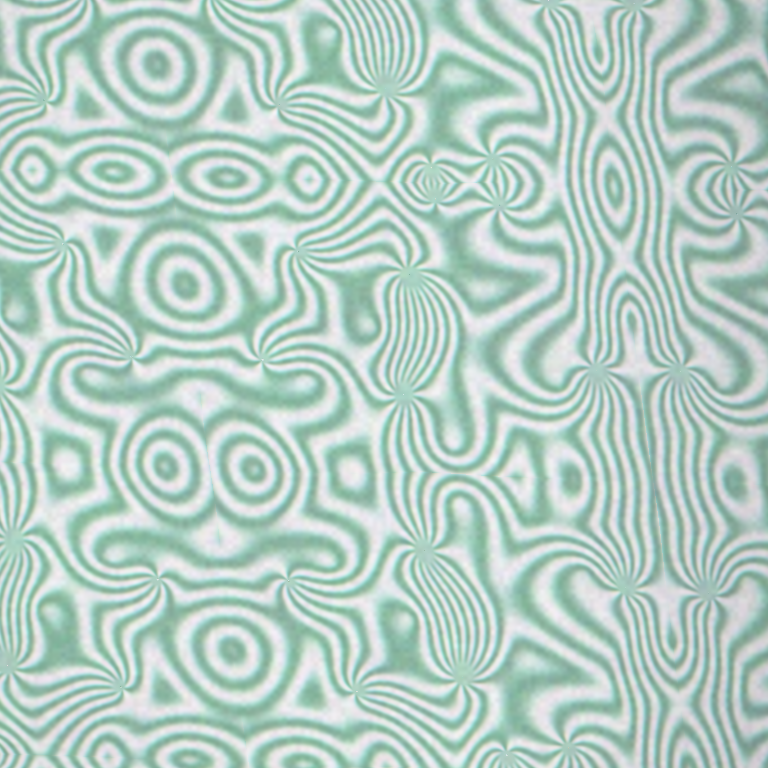
This pattern is drawn by a three.js fragment shader. Its source:

```glsl
// Mirrored moire of green ring stripes that curl into small poles, on pale lavender.
varying vec2 vUv;

float hash(vec2 p) {
  vec3 h = fract(vec3(p.xyx) * 0.1031);
  h += dot(h, h.yzx + 33.33);
  return fract((h.x + h.y) * h.z);
}

float valueNoise(vec2 p) {
  vec2 cell = floor(p), f = fract(p);
  f = f * f * (3.0 - 2.0 * f);
  return mix(mix(hash(cell), hash(cell + vec2(1.0, 0.0)), f.x),
             mix(hash(cell + vec2(0.0, 1.0)), hash(cell + 1.0), f.x), f.y);
}

void main() {
  // Slight waviness of the printed surface
  vec2 p = vUv + 0.006 * (vec2(valueNoise(vUv * 9.0), valueNoise(vUv * 9.0 + 41.0)) - 0.5);

  // Skewed axes, folded into one mirrored cell
  vec2 q = vec2(p.x - 0.224, 0.772 - p.y);
  q.x -= 0.13 * q.y;
  q.y -= 0.028 * q.x;
  vec2 cellSize = vec2(0.575, 0.382);
  vec2 folded = mod(q, 2.0 * cellSize) - cellSize;
  vec2 mirror = vec2(folded.x < 0.0 ? 1.0 : -1.0, folded.y < 0.0 ? -1.0 : 1.0);
  q = cellSize - abs(folded);

  // Ring centres: position and squeeze along each axis
  vec4 rings[12];
  rings[0] = vec4(0.0, 0.147, 1.05, 0.85);
  rings[1] = vec4(0.238, 0.193, 1.0, 1.0);
  rings[2] = vec4(0.143, 0.260, 0.8, 1.1);
  rings[3] = vec4(0.470, 0.260, 0.9, 1.0);
  rings[4] = vec4(0.388, 0.0, 0.95, 0.95);
  rings[5] = vec4(0.575, 0.0, 1.5, 0.7);
  rings[6] = vec4(0.575, 0.170, 1.4, 0.9);
  rings[7] = vec4(0.475, 0.382, 1.1, 0.9);
  rings[8] = vec4(0.075, 0.0, 0.7, 1.3);
  rings[9] = vec4(0.180, 0.0, 1.2, 0.6);
  rings[10] = vec4(0.320, 0.345, 1.0, 1.0);
  rings[11] = vec4(0.060, 0.382, 1.1, 1.0);

  // Poles: position and whole number of stripes leaving each one
  vec3 poles[7];
  poles[0] = vec3(0.154, 0.095, 8.0);
  poles[1] = vec3(0.085, 0.237, -7.0);
  poles[2] = vec3(0.294, 0.120, -13.0);
  poles[3] = vec3(0.266, 0.280, 13.0);
  poles[4] = vec3(0.340, 0.020, -9.0);
  poles[5] = vec3(0.420, 0.030, 9.0);
  poles[6] = vec3(0.520, 0.240, -12.0);

  // Rings join by a soft minimum of their distances
  float total = 0.0;
  vec2 slope = vec2(0.0);
  for (int i = 0; i < 12; i++) {
    vec2 d = (q - rings[i].xy) * rings[i].zw;
    float dist = sqrt(dot(d, d) + 0.00004);
    float weight = exp(-dist / 0.011);
    total += weight;
    slope += weight * d * rings[i].zw / dist;
  }
  float stripes = 6.2832 / 0.027;
  float phase = -0.011 * log(total) * stripes;
  slope *= stripes / total;

  // Poles bend the rings and gather their ends
  for (int i = 0; i < 7; i++) {
    vec2 d = q - poles[i].xy;
    phase += poles[i].z * atan(d.y, d.x);
    slope += poles[i].z * vec2(-d.y, d.x) / (dot(d, d) + 0.00001);
  }

  // Stripes blur together where they crowd; channels are offset for colour fringes
  float density = length(slope) / 6.2832;
  float contrast = 1.0 - smoothstep(60.0, 170.0, density);
  float fringe = clamp(dot(slope * mirror, vec2(0.8, -0.6)) * 0.0014, -0.45, 0.45);
  vec3 wave = cos(phase + fringe * vec3(1.0, 0.0, -0.3));
  vec3 light = 0.53 + 0.5 * contrast * wave;
  light = mix(light, smoothstep(0.0, 1.0, light), 0.3);
  light -= 0.12 * (1.0 - contrast);

  // Green ink, greyer in patches and toward the right
  float grey = 0.55 * valueNoise(vUv * 14.0 + 7.0) + 0.35 * smoothstep(0.5, 1.0, vUv.x);
  vec3 ink = mix(vec3(0.51, 0.70, 0.60), vec3(0.53, 0.65, 0.62), grey);
  vec3 paper = mix(vec3(0.90, 0.90, 0.91), vec3(0.89, 0.88, 0.90), grey);
  vec3 color = mix(ink, paper, light);
  color += vec3(-0.01, 0.03, 0.02) * 4.0 * light.g * (1.0 - light.g);

  // Uneven lighting and soft grain
  color *= 1.02 - 0.08 * smoothstep(0.65, 1.05, vUv.x) - 0.04 * smoothstep(0.4, 0.75, length(vUv - 0.5));
  color += 0.05 * (valueNoise(vUv * 170.0) - 0.5);
  color += 0.04 * (vec3(valueNoise(vUv * 95.0 + 11.0), valueNoise(vUv * 95.0 + 53.0),
                        valueNoise(vUv * 95.0 + 87.0)) - 0.5);
  gl_FragColor = vec4(clamp(color, 0.0, 1.0), 1.0);
}
```
